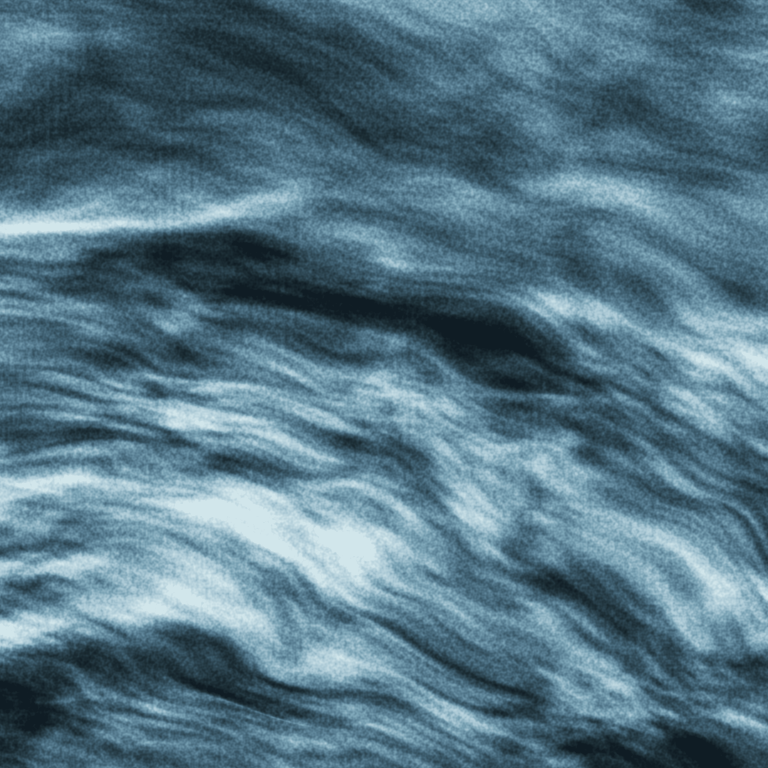
Give the GLSL for this texture, as a three.js fragment shader.

```glsl
#define STREAK_SCALE vec2(1.7, 6.5)
#define STREAK_GROWTH 1.95
#define STREAK_CONTRAST 0.98
#define WARP 0.014
#define FILAMENTS 0.55
#define FOAM 1.5
#define TROUGH 1.1
#define GRAIN 0.13

varying vec2 vUv;

vec2 gradientAt(vec2 cell) {
  float angle = 6.2832 * fract(sin(dot(cell, vec2(127.1, 311.7))) * 43758.55);
  return vec2(cos(angle), sin(angle));
}

// Gradient noise scaled to a standard deviation of about one
float noise(vec2 p) {
  vec2 i = floor(p);
  vec2 f = p - i;
  vec2 s = f * f * (3.0 - 2.0 * f);
  vec2 e = vec2(1.0, 0.0);
  float low = mix(dot(gradientAt(i), f), dot(gradientAt(i + e), f - e), s.x);
  float high = mix(dot(gradientAt(i + e.yx), f - e.yx),
                   dot(gradientAt(i + 1.0), f - 1.0), s.x);
  return 4.7 * mix(low, high, s.y);
}

float bump(float d, float width) {
  return exp(-d * d / (width * width));
}

// Coordinates along and across the current, which falls away to the right
vec2 flow(vec2 p) {
  float depth = 1.0 - p.y;
  float across = p.y + p.x * (0.05 + 0.16 * p.x + 0.16 * depth * depth);
  across += WARP * noise(p * vec2(2.3, 3.5) + 5.0);
  across += 0.35 * WARP * noise(p * vec2(7.0, 13.0) + 31.0);
  return vec2(p.x + 0.03 * noise(p * 4.0 + 12.0), across);
}

// Layers of long streaks, each sheared a little against the last
float streaks(vec2 q, float calm) {
  float sum = 0.0;
  float weight = 0.56;
  float shear = 0.05;
  vec2 scale = STREAK_SCALE;
  for (int i = 0; i < 5; i++) {
    vec2 s = vec2(q.x, q.y + shear * q.x) * scale;
    sum += weight * noise(s + float(i) * 17.3);
    scale *= STREAK_GROWTH;
    weight *= mix(0.83, 0.72, calm);
    shear *= -0.9;
  }
  return sum;
}

// Thin lines where the noise passes through zero
float filament(vec2 q, vec2 scale, float seed) {
  float n = noise(q * scale + seed);
  float patches = smoothstep(-0.3, 1.0, noise(q * vec2(3.0, 8.0) + seed * 1.7));
  return exp(-9.0 * n * n) * patches;
}

// Foam below a peaked wave line, with shadow ahead of it and behind it
float crest(vec2 p, vec2 peak, vec2 slopes, float width) {
  float x = p.x - peak.x;
  float line = peak.y + (x < 0.0 ? slopes.x : slopes.y) * x;
  float d = p.y - line + 0.007 * noise(p * vec2(9.0, 14.0) + peak * 40.0);
  float right = smoothstep(-0.05, 0.12, x);
  float broken = 0.75 + 0.25 * noise(p * vec2(6.0, 15.0) + 3.0);
  float foam = bump(d + width * right, width * mix(0.4, 1.0, right));
  float ahead = bump(d - 1.6 * width, 1.3 * width) * smoothstep(0.0, 0.4, x);
  float behind = bump(d + 1.5 * width, 1.2 * width) * (1.0 - right);
  behind *= smoothstep(-0.4, -0.1, x);
  return FOAM * foam * broken - TROUGH * (ahead + behind);
}

vec3 shade(vec3 below, vec3 colour, float start, float end, float tone) {
  return mix(below, colour, clamp((tone - start) / (end - start), 0.0, 1.0));
}

// Tone is measured in standard deviations from the middle
vec3 seaColour(float tone) {
  vec3 c = vec3(0.06, 0.11, 0.14);
  c = shade(c, vec3(0.11, 0.18, 0.21), -2.5, -1.75, tone);
  c = shade(c, vec3(0.18, 0.28, 0.33), -1.75, -1.02, tone);
  c = shade(c, vec3(0.25, 0.38, 0.45), -1.02, -0.43, tone);
  c = shade(c, vec3(0.35, 0.50, 0.58), -0.43, 0.15, tone);
  c = shade(c, vec3(0.48, 0.64, 0.71), 0.15, 0.76, tone);
  c = shade(c, vec3(0.66, 0.78, 0.83), 0.76, 1.44, tone);
  return shade(c, vec3(0.82, 0.90, 0.92), 1.44, 2.4, tone);
}

void main() {
  vec2 p = vUv;
  vec2 q = flow(p);
  float calm = smoothstep(0.6, 0.8, p.y + 0.12 * p.x);

  // Broad light across the water
  float tone = -0.42 + 0.9 * bump(p.y - 0.38, 0.2) + 0.2 * calm;

  // Currents, dark creases and pale foam threads
  tone += STREAK_CONTRAST * mix(1.0, 0.78, calm) * streaks(q, calm);
  float threads = filament(q, vec2(4.0, 22.0), 61.0);
  float creases = filament(q, vec2(3.2, 17.0), 83.0);
  tone += FILAMENTS * (1.0 - 0.7 * calm) * (threads - 1.3 * creases);

  // Breaking waves
  tone += crest(p, vec2(0.39, 0.727), vec2(0.08, -0.3), 0.027);
  tone += crest(p, vec2(0.25, 0.225), vec2(0.2, -0.46), 0.042);

  // Film grain
  tone += GRAIN * (noise(p * 170.0) + 0.8 * noise(p * 310.0 + 9.0));

  gl_FragColor = vec4(seaColour(tone), 1.0);
}
```
